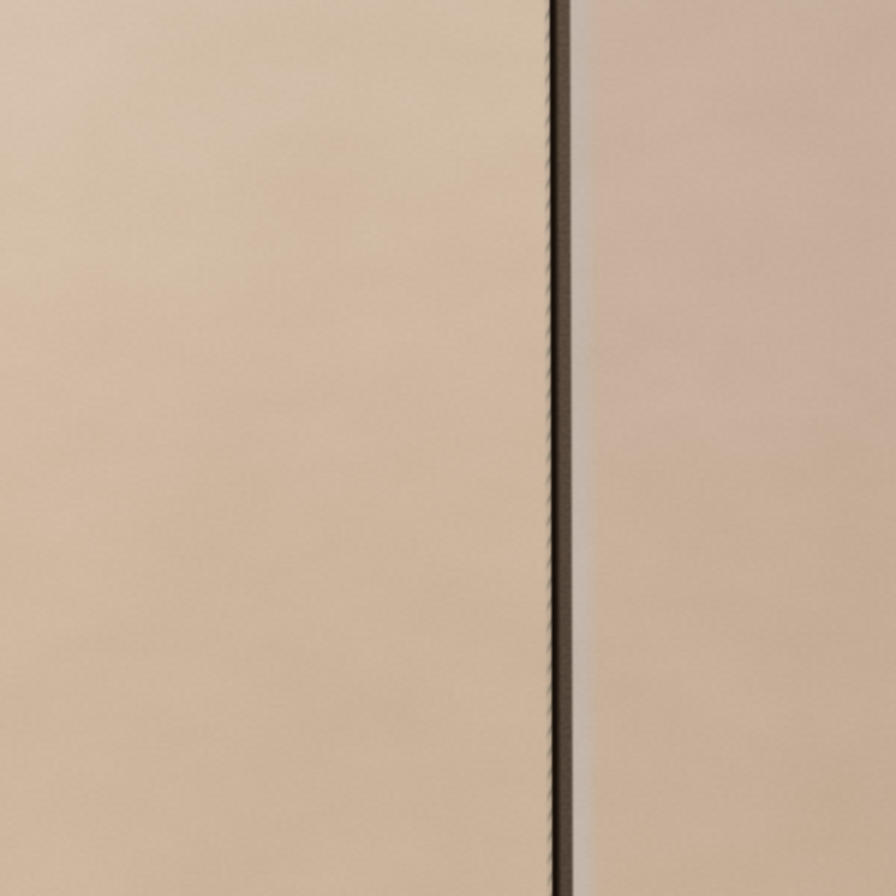
This texture is drawn by a Shadertoy shader. Its source:

```glsl
// Two matte beige panels separated by a narrow, slightly tilted dark groove.

const vec3 LEFT_TOP     = vec3(0.828, 0.745, 0.665);
const vec3 LEFT_BOTTOM  = vec3(0.793, 0.702, 0.607);
const vec3 RIGHT_TOP    = vec3(0.785, 0.697, 0.624);
const vec3 RIGHT_BOTTOM = vec3(0.780, 0.690, 0.598);
const vec3 BEVEL        = vec3(0.765, 0.710, 0.663);
const vec3 GROOVE_DARK  = vec3(0.085, 0.055, 0.030);
const vec3 GROOVE_BROWN = vec3(0.345, 0.285, 0.235);
const vec3 TICK_TINT    = vec3(0.430, 0.420, 0.380);

const float GROOVE_BOTTOM_X = 0.6165; // left lip at the lower border
const float GROOVE_TILT     = -0.0030; // shift of the lip from bottom to top
const float GROOVE_WIDTH    = 0.0228;
const float BROWN_START     = 0.0075;
const float BEVEL_WIDTH     = 0.032;
const float TICK_PERIOD     = 0.0235;
const float TICK_REACH      = 0.0085;
const float TICK_SLANT      = 1.4;
const float GRAIN_AMOUNT    = 0.012;
const float MOTTLE_AMOUNT   = 0.014;

vec2 hashGradient(vec2 cell) {
    vec3 p = fract(cell.xyx * vec3(0.1031, 0.1030, 0.0973));
    p += dot(p, p.yzx + 33.33);
    float angle = 6.2832 * fract((p.x + p.y) * p.z);
    return vec2(cos(angle), sin(angle));
}

float gradientNoise(vec2 p) {
    vec2 i = floor(p);
    vec2 f = p - i;
    vec2 u = f * f * f * (f * (f * 6.0 - 15.0) + 10.0);
    float a = dot(hashGradient(i), f);
    float b = dot(hashGradient(i + vec2(1, 0)), f - vec2(1, 0));
    float c = dot(hashGradient(i + vec2(0, 1)), f - vec2(0, 1));
    float d = dot(hashGradient(i + vec2(1, 1)), f - vec2(1, 1));
    return mix(mix(a, b, u.x), mix(c, d, u.x), u.y);
}

// Soft step centred on an edge.
float edge(float center, float halfWidth, float x) {
    return smoothstep(center - halfWidth, center + halfWidth, x);
}

vec3 panelColor(vec2 uv, float offset) {
    // The left panel is lit from the upper left.
    float light = smoothstep(0.1, 1.1, uv.y) * (1.0 - 0.35 * uv.x);
    vec3 left = mix(LEFT_BOTTOM, LEFT_TOP, light);
    left += 0.014 * (1.0 - smoothstep(0.0, 0.35, uv.x));
    vec3 right = mix(RIGHT_BOTTOM, RIGHT_TOP, uv.y);
    right -= 0.012 * smoothstep(0.75, 1.0, uv.x);

    // Cool bevel fading into the right panel.
    float bevel = 1.0 - smoothstep(0.3, 1.0, (offset - GROOVE_WIDTH) / BEVEL_WIDTH);
    right = mix(right, BEVEL, bevel);
    return mix(left, right, step(0.5 * GROOVE_WIDTH, offset));
}

// Faint slanted hatching along the left lip.
float lipTicks(float y, float offset) {
    float phase = (y - TICK_SLANT * offset) / TICK_PERIOD;
    float wave = 0.5 + 0.5 * cos(6.2832 * phase);
    float reach = smoothstep(-TICK_REACH, -0.001, offset);
    return reach * (0.18 + 0.42 * wave * wave);
}

void mainImage(out vec4 fragColor, in vec2 fragCoord) {
    vec2 uv = fragCoord / iResolution.xy;
    float offset = uv.x - GROOVE_BOTTOM_X - GROOVE_TILT * uv.y;
    float grain = gradientNoise(uv * vec2(150.0, 210.0));

    // Panels with a fine grain and broad mottling.
    vec3 color = panelColor(uv, offset);
    float mottle = gradientNoise(uv * vec2(7.0, 12.0)) + 0.5 * gradientNoise(uv * vec2(23.0, 41.0));
    color += MOTTLE_AMOUNT * mottle * vec3(0.7, 0.8, 1.0) + GRAIN_AMOUNT * grain;
    color = mix(color, TICK_TINT, lipTicks(uv.y, offset) * step(offset, 0.5 * GROOVE_WIDTH));

    // Groove: black shadow on the left, brown wall on the right.
    vec3 wall = GROOVE_BROWN * (1.0 + 0.12 * grain) * mix(0.92, 1.04, uv.y);
    vec3 groove = mix(GROOVE_DARK, wall, edge(BROWN_START, 0.0045, offset));
    float inside = edge(0.0, 0.0022, offset) * (1.0 - edge(GROOVE_WIDTH, 0.0028, offset));
    color = mix(color, groove, inside);

    fragColor = vec4(clamp(color, 0.0, 1.0), 1.0);
}
```
